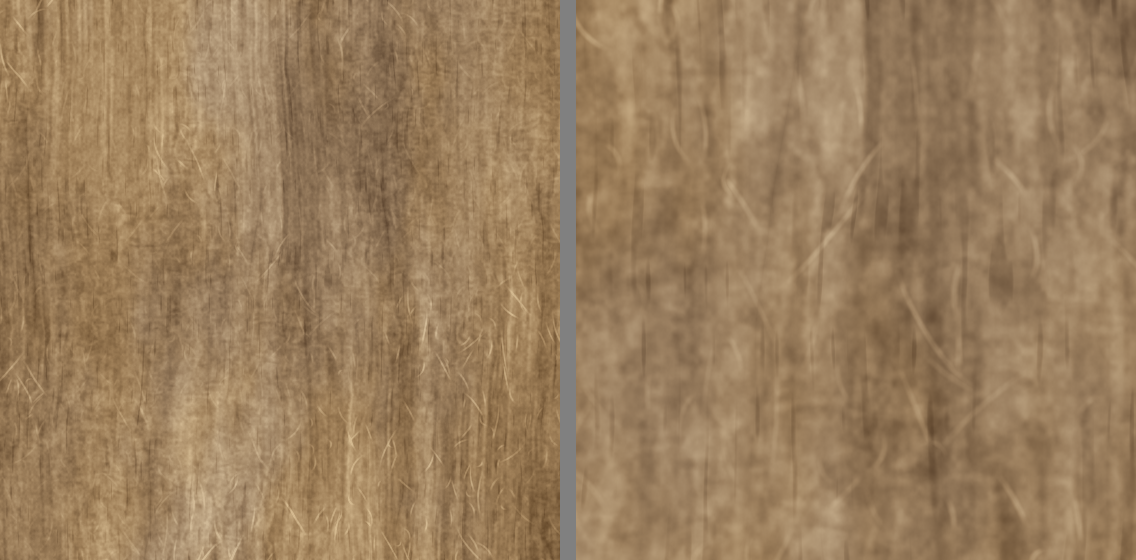
Left, the full canvas; right, a detail of the centre.
A three.js fragment shader for this texture:

```glsl
// Weathered oak board: long thin fibres alternate with mottled, rippled zones,
// broad noise shifts tan to grey-brown, and loops scatter dark seams
// and thin pale curved flecks over the grain.
varying vec2 vUv;

float hash(vec2 p) {
  return fract(sin(dot(p, vec2(127.1, 311.7))) * 43758.5453);
}

float noise(vec2 p) {
  vec2 i = floor(p), f = fract(p);
  f = f * f * (3.0 - 2.0 * f);
  return mix(mix(hash(i), hash(i + vec2(1.0, 0.0)), f.x),
             mix(hash(i + vec2(0.0, 1.0)), hash(i + vec2(1.0, 1.0)), f.x), f.y);
}

float fbm(vec2 p) {
  float sum = 0.0, amp = 0.5;
  for (int i = 0; i < 5; i++) {
    sum += amp * noise(p);
    p = p * 2.03 + vec2(17.3, 9.1);
    amp *= 0.5;
  }
  return sum / 0.97;
}

// Bent thin strokes, one chance per cell; density is the share of filled cells
float flecks(vec2 p, vec2 grid, float density, float seed) {
  float ink = 0.0;
  vec2 home = floor(p * grid);
  for (int j = -1; j <= 1; j++) {
    for (int i = -1; i <= 1; i++) {
      vec2 cell = home + vec2(float(i), float(j));
      vec2 id = cell + seed;
      vec2 d = p - (cell + vec2(hash(id), hash(id + 5.3))) / grid;
      float tilt = (hash(id + 9.7) - 0.5) * (1.0 + 1.2 * hash(id + 8.3));
      float c = cos(tilt), s = sin(tilt);
      d = vec2(c * d.x - s * d.y, s * d.x + c * d.y);
      float halfLength = (0.2 + 0.5 * hash(id + 2.9)) / grid.y;
      float along = d.y / halfLength;
      float bend = (hash(id + 7.1) - 0.5) * 0.016 * along * along;
      float taper = 1.0 - smoothstep(0.2, 1.0, abs(along));
      float line = 1.0 - smoothstep(0.0004, 0.0028, abs(d.x - bend));
      ink = max(ink, line * taper * step(hash(id + 3.7), density));
    }
  }
  return ink;
}

// Dark wandering vertical seams that fade in and out along their length
float seams(vec2 p) {
  float ink = 0.0;
  for (int i = 0; i < 6; i++) {
    float k = float(i);
    float x = (k + 0.2 + 0.6 * hash(vec2(k, 4.0))) / 6.0;
    x += (noise(vec2(p.y * 4.0, k * 7.0)) - 0.5) * 0.07;
    x += (noise(vec2(p.y * 17.0, k * 3.0)) - 0.5) * 0.012;
    float d = abs(p.x - x);
    float fade = smoothstep(0.42, 0.7, noise(vec2(p.y * 3.5, k * 11.0 + 2.0)));
    ink += fade * (0.6 * exp(-d * 330.0) + 0.4 * exp(-d * 45.0));
  }
  return ink;
}

void main() {
  vec2 p = vUv;

  // Fibres lean softly; the swirl adds small wrinkles
  vec2 q = p;
  q.x += (fbm(p * vec2(3.5, 2.0) + 3.0) - 0.5) * 0.05;
  vec2 swirl = q + (vec2(fbm(p * 22.0), fbm(p * 22.0 + 50.0)) - 0.5) * 0.035;

  // Broad zones
  float cloud = fbm(p * vec2(3.5, 2.2) + 21.0) - 0.5;
  float band = fbm(q * vec2(11.0, 1.6) + 8.0) - 0.5;
  float rough = smoothstep(0.42, 0.66, fbm(p * vec2(5.0, 3.2) + 40.0));
  float straight = smoothstep(0.4, 0.6, fbm(q * vec2(6.0, 2.5) + 90.0));
  float grey = smoothstep(0.4, 0.66, fbm(q * vec2(5.0, 2.2) + 63.0));
  grey *= 1.0 - smoothstep(0.2, 0.5, abs(p.x - 0.5)) * 0.6;

  // Long fibres in the straight zones, wrinkles and mottle elsewhere
  float streak = fbm(q * vec2(44.0, 3.2)) - 0.5;
  float fibre = noise(q * vec2(190.0, 5.0)) - 0.5;
  float wrinkle = noise(swirl * vec2(150.0, 20.0) + 5.0) - 0.5;
  float ripple = noise(swirl * vec2(60.0, 160.0) + 12.0) - 0.5;
  float mottle = fbm(p * vec2(95.0, 75.0)) - 0.5;
  float speck = noise(p * vec2(260.0, 210.0) + 77.0) - 0.5;
  float pore = smoothstep(0.74, 0.95, noise(q * vec2(210.0, 24.0) + 31.0));

  float tone = 0.55 + cloud * 0.62 + band * 0.5;
  tone += streak * (0.22 + 0.32 * rough);
  tone += fibre * mix(0.09, 0.3, straight);
  tone += wrinkle * mix(0.24, 0.1, straight) * (0.8 + 0.6 * rough);
  tone += ripple * 0.16 * (1.0 - straight);
  tone += mottle * 0.32 + speck * 0.13;
  tone -= pore * 0.15 + seams(p) * 0.27;

  // Pale flecks gather in the rough zones
  float pale = flecks(q, vec2(20.0, 13.0), 0.45, 1.0);
  pale = max(pale, 0.85 * flecks(q, vec2(36.0, 26.0), 0.42, 60.0));
  tone += pale * (0.1 + 0.22 * rough);
  tone = clamp(tone, 0.0, 1.0);

  // Dark brown through tan to pale straw
  vec3 darkBrown = vec3(0.395, 0.285, 0.165);
  vec3 midTan = vec3(0.625, 0.5, 0.345);
  vec3 straw = vec3(0.83, 0.725, 0.56);
  vec3 wood = mix(darkBrown, midTan, min(tone * 2.0, 1.0));
  wood = mix(wood, straw, max(tone - 0.5, 0.0) * 2.0);
  wood += grey * vec3(-0.015, 0.002, 0.035);

  gl_FragColor = vec4(wood, 1.0);
}
```
